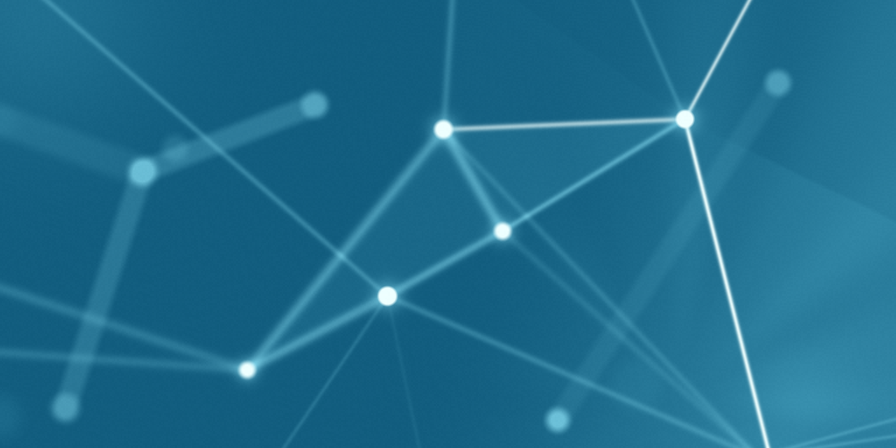
Give the GLSL for this background, as a WebGL 2 fragment shader.

```glsl
#version 300 es
precision highp float;
// Glowing network of linked nodes over a teal gradient with blurred depth layers.

#define DEEP vec3(0.055, 0.345, 0.478)
#define LIT vec3(0.205, 0.545, 0.665)
#define GLOW vec3(0.56, 0.90, 0.98)
#define SPARK vec3(0.93, 1.0, 1.0)
#define FACET_LIGHT 0.25
#define RAY_LIGHT 0.07
#define GRAIN 0.012

uniform vec2 u_resolution;
out vec4 outColor;

// Sharp nodes, in units of the canvas height
const vec2 A = vec2(0.990, 0.711);
const vec2 B = vec2(1.529, 0.734);
const vec2 C = vec2(1.122, 0.484);
const vec2 D = vec2(0.865, 0.339);
const vec2 E = vec2(0.552, 0.174);
// Defocused nodes
const vec2 F = vec2(0.703, 0.766);
const vec2 G = vec2(0.318, 0.617);
const vec2 H = vec2(0.146, 0.089);
const vec2 I = vec2(1.737, 0.815);
const vec2 J = vec2(1.245, 0.062);
// Point below the right side where faint links meet
const vec2 HUB = vec2(1.69, -0.02);

float hash(vec2 p) {
    return fract(sin(dot(p, vec2(127.1, 311.7))) * 43758.5);
}

float segmentDistance(vec2 p, vec2 a, vec2 b) {
    vec2 ab = b - a;
    return length(p - a - ab * clamp(dot(p - a, ab) / dot(ab, ab), 0.0, 1.0));
}

// Soft link with a Gaussian profile
float link(vec2 p, vec2 a, vec2 b, float width) {
    float d = segmentDistance(p, a, b) / width;
    return exp(-d * d);
}

// Wide defocused link with a flat top
float band(vec2 p, vec2 a, vec2 b, float width) {
    return 1.0 - smoothstep(0.35 * width, width, segmentDistance(p, a, b));
}

float blob(vec2 p, vec2 center, float radius) {
    vec2 q = (p - center) / radius;
    return exp(-dot(q, q));
}

float disc(vec2 p, vec2 center, float radius, float blur) {
    return 1.0 - smoothstep(radius - blur, radius + blur, length(p - center));
}

// Signed distance to a line, positive on the left of a to b
float side(vec2 p, vec2 a, vec2 b) {
    vec2 t = normalize(b - a);
    return t.x * (p.y - a.y) - t.y * (p.x - a.x);
}

float facet(vec2 p, vec2 a, vec2 b, vec2 c) {
    float d = min(side(p, a, b), min(side(p, b, c), side(p, c, a)));
    return smoothstep(-0.004, 0.004, d);
}

float backgroundLight(vec2 p) {
    float light = 0.10 + 0.68 * smoothstep(0.85, 1.85, p.x - 0.45 * p.y);
    light += 0.10 * smoothstep(0.9, 1.4, p.x) * p.y;
    // Large translucent planes
    float upperRight = smoothstep(-0.006, 0.006, side(p, B, vec2(2.0, 0.505)));
    light -= 0.16 * upperRight * smoothstep(1.5, 1.75, p.x);
    light += FACET_LIGHT * (facet(p, A, C, B) + 0.8 * facet(p, A, E, C));
    light += 0.05 * facet(p, A, B, vec2(1.01, 1.1));
    // Defocused pools of light
    light += 0.36 * blob(p, vec2(0.08, 0.98), 0.27);
    light += 0.25 * blob(p, vec2(1.78, 0.09), 0.13);
    light += 0.12 * disc(p, vec2(1.42, 0.14), 0.055, 0.025);
    light += 0.22 * disc(p, vec2(0.0, 0.07), 0.045, 0.03);
    light += 0.16 * disc(p, vec2(0.0, 0.73), 0.035, 0.03);
    // Rays fanning out of the lower right
    vec2 q = p - vec2(1.5, 0.1);
    float angle = atan(q.y, q.x);
    float rays = sin(angle * 9.0 + 0.6) + 0.5 * sin(angle * 17.0 + 2.0);
    return light + RAY_LIGHT * rays * smoothstep(0.05, 0.4, length(q)) * smoothstep(0.9, 1.7, p.x);
}

float farLayer(vec2 p) {
    float g = 0.22 * band(p, F, G, 0.036) + 0.19 * band(p, G, H, 0.036);
    g += 0.10 * band(p, G, vec2(-0.05, 0.75), 0.05) + 0.09 * band(p, I, J, 0.035);
    g += 0.30 * (disc(p, F, 0.030, 0.012) + disc(p, G, 0.032, 0.013));
    g += 0.26 * disc(p, H, 0.032, 0.014) + 0.34 * disc(p, I, 0.028, 0.012);
    g += 0.15 * disc(p, vec2(0.391, 0.669), 0.028, 0.014);
    return g + 0.50 * disc(p, J, 0.025, 0.013) + 0.2 * blob(p, J, 0.02);
}

float middleLayer(vec2 p) {
    float g = 0.38 * link(p, A, E, 0.013) + 0.45 * link(p, A, C, 0.013);
    g += 0.42 * link(p, E, D, 0.012) + 0.45 * link(p, D, C, 0.010);
    g += 0.48 * link(p, C, B, 0.007) + 0.22 * link(p, A, vec2(1.011, 1.02), 0.009);
    g += 0.20 * link(p, B, vec2(1.405, 1.02), 0.006);
    g += 0.27 * link(p, D, vec2(0.08, 1.02), 0.007);
    g += 0.24 * link(p, D, HUB, 0.008) + 0.17 * link(p, A, HUB, 0.008);
    g += 0.13 * link(p, C, HUB, 0.009) + 0.15 * link(p, D, vec2(0.62, -0.02), 0.005);
    g += 0.06 * link(p, D, vec2(0.94, -0.02), 0.005);
    g += 0.20 * link(p, E, vec2(-0.02, 0.364), 0.013);
    g += 0.18 * link(p, E, vec2(-0.02, 0.215), 0.012);
    return g + 0.22 * (link(p, HUB, vec2(2.02, 0.07), 0.005) + link(p, HUB, vec2(2.02, 0.03), 0.005));
}

void main() {
    vec2 p = gl_FragCoord.xy / u_resolution.y;
    vec3 color = mix(DEEP, LIT, backgroundLight(p));
    color = mix(color, GLOW, clamp(farLayer(p), 0.0, 0.7));
    color = mix(color, GLOW, clamp(middleLayer(p), 0.0, 0.8));

    // Crisp foreground links
    float crisp = 0.62 * link(p, A, B, 0.0065) + 0.72 * link(p, B, vec2(1.684, 1.02), 0.005);
    crisp += 0.95 * link(p, B, vec2(1.719, -0.02), 0.0055);
    color = mix(color, SPARK, clamp(crisp, 0.0, 1.0));

    // Bright nodes with halos: xy center, z radius, w blur
    vec4 nodes[5] = vec4[5](vec4(A, 0.020, 0.006), vec4(B, 0.020, 0.004),
        vec4(C, 0.018, 0.007), vec4(D, 0.021, 0.004), vec4(E, 0.017, 0.008));
    for (int i = 0; i < 5; i++) {
        vec4 n = nodes[i];
        color = mix(color, GLOW, 0.5 * blob(p, n.xy, 1.5 * n.z));
        color = mix(color, SPARK, disc(p, n.xy, n.z, n.w));
    }
    color += GRAIN * (hash(floor(p * 256.0)) - 0.5);
    outColor = vec4(color, 1.0);
}
```
